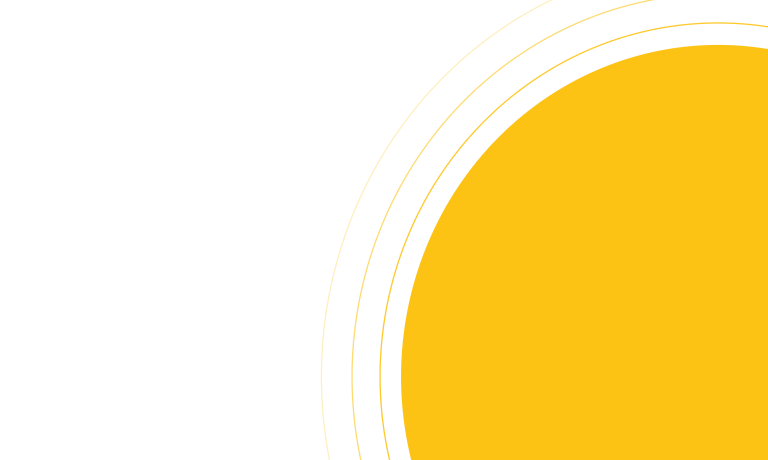
This background is drawn by a WebGL 2 fragment shader. Its source:

```glsl
#version 300 es
precision highp float;
// Draws a large golden disc at the lower right, circled by three fading thin rings on white.

uniform vec2 u_resolution;
out vec4 fragColor;

// Lengths are fractions of the canvas width.
const vec3 PAPER = vec3(1.0);
const vec3 GOLD = vec3(0.99, 0.765, 0.082);
const vec2 CENTER = vec2(0.935, 0.1085);
const vec2 STRETCH = vec2(1.0, 1.0465);
const float DISC_RADIUS = 0.4128;
const float RING_WIDTH = 0.0017;
const int RING_COUNT = 3;
const float RING_RADIUS[RING_COUNT] = float[](0.4401, 0.4766, 0.5165);
const float RING_OPACITY[RING_COUNT] = float[](0.9, 0.6, 0.27);

// Approximate signed distance to an ellipse of horizontal radius r.
float ellipseDistance(vec2 p, float r) {
    vec2 q = p / STRETCH;
    float len = length(q);
    return (len - r) * len / max(length(q / STRETCH), 1e-5);
}

// Share of a pixel lying inside the edge.
float fillCoverage(float d, float pixel) {
    return clamp(0.5 - d / pixel, 0.0, 1.0);
}

// Share of a pixel covered by a line centred on the edge.
float lineCoverage(float d, float width, float pixel) {
    return fillCoverage(d - 0.5 * width, pixel) - fillCoverage(d + 0.5 * width, pixel);
}

void main() {
    float pixel = 1.0 / u_resolution.x;
    vec2 p = gl_FragCoord.xy * pixel - CENTER;
    vec3 color = PAPER;

    // Rings, fading outwards
    for (int i = 0; i < RING_COUNT; i++) {
        float d = ellipseDistance(p, RING_RADIUS[i]);
        color = mix(color, GOLD, RING_OPACITY[i] * lineCoverage(d, RING_WIDTH, pixel));
    }

    // Solid disc
    color = mix(color, GOLD, fillCoverage(ellipseDistance(p, DISC_RADIUS), pixel));

    fragColor = vec4(color, 1.0);
}
```
